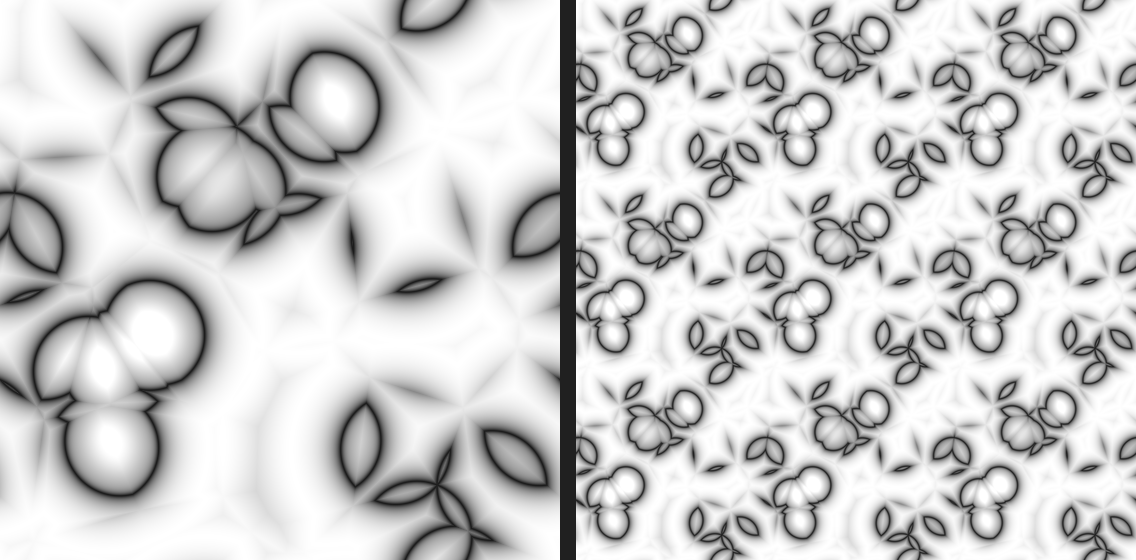
Left: one tile. Right: repeated 3 by 3.
Write a three.js fragment shader that draws this texture.

```glsl
varying vec2 vUv;

#define COLUMNS 4.0
#define ROWS 7.0
#define SCATTER 2.2
#define TWIN_SPREAD 0.04
#define DISC_RADIUS 0.098
#define LINE_SOFTNESS 0.0009
#define LINE_TONE 0.11
#define LINE_EDGE 0.004
#define OUTER_FADE 0.024
#define INNER_FADE 0.006
#define SEED 3.7
#define ORIGIN vec2(0.307, 0.705)

const float TAU = 6.2831853;

vec2 hash2(vec2 p) {
  vec3 q = fract(vec3(p.xyx + SEED) * vec3(0.1031, 0.1030, 0.0973));
  q += dot(q, q.yzx + 33.33);
  return fract((q.xx + q.yz) * q.zy);
}

// Shortest distance on the wrapped unit square
float wrappedDistance(vec2 a, vec2 b) {
  vec2 d = fract(a - b + 0.5) - 0.5;
  return length(d);
}

// Distance to the second nearest of the scattered points
float secondNearest(vec2 p) {
  float nearest = 2.0;
  float second = 2.0;
  vec2 point = vec2(0.0);
  for (float row = 0.0; row < ROWS; row++) {
    for (float column = 0.0; column < COLUMNS; column++) {
      vec2 cell = vec2(column, row);
      vec2 jitter = (hash2(cell * 7.0 + 1.0) - 0.5) * SCATTER;
      vec2 loose = (cell + 0.5 + jitter) / vec2(COLUMNS, ROWS);

      // A few points stay close to their predecessor and form full discs
      bool twin = column > COLUMNS - 1.5 && mod(row, 3.0) < 0.5;
      point = twin ? point + jitter * TWIN_SPREAD : loose;

      float d = wrappedDistance(p, point);
      second = min(second, max(nearest, d));
      nearest = min(nearest, d);
    }
  }
  return second;
}

// Thin edge and broad halo outside the outlines, dimming in the widest gaps
float outsideTone(float d) {
  float edge = 0.20 * (1.0 - exp(-d / LINE_EDGE));
  float halo = 0.71 * (1.0 - exp(-d / OUTER_FADE));
  return min(LINE_TONE + edge + halo, 1.0) - 0.24 * smoothstep(0.085, 0.21, d);
}

// Steep rise to grey inside the outlines, then a slow swell to white
float insideTone(float d, vec2 p) {
  float drift = sin(TAU * (p.x + p.y) + 1.0) * sin(TAU * (p.x - p.y) + 2.0);
  float rim = (0.55 + 0.04 * drift) * (1.0 - exp(-d / INNER_FADE));
  float swell = (0.33 + 0.08 * drift) * smoothstep(0.0, 0.075, d);
  return LINE_TONE + rim + swell;
}

void main() {
  vec2 p = vUv + ORIGIN;
  float signedDistance = secondNearest(p) - DISC_RADIUS;

  // Rounded absolute value keeps the dark outline smooth
  float d = length(vec2(signedDistance, LINE_SOFTNESS)) - LINE_SOFTNESS;
  float tone = signedDistance > 0.0 ? outsideTone(d) : insideTone(d, p);

  gl_FragColor = vec4(vec3(clamp(tone, 0.0, 1.0)), 1.0);
}
```
